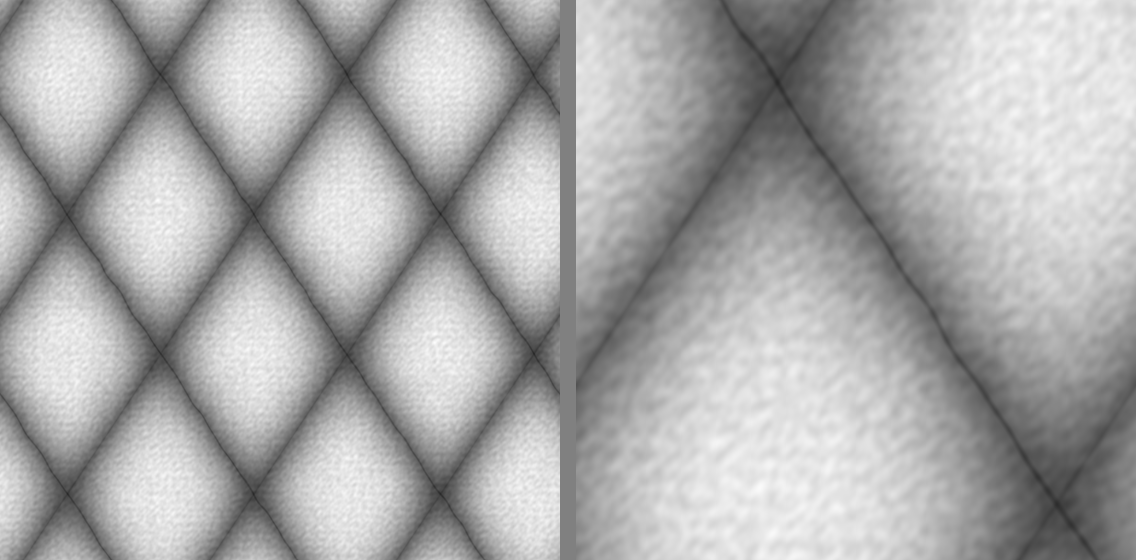
Left: the whole. Right: its middle third, enlarged.
This pattern is drawn by a three.js fragment shader. Its source:

```glsl
varying vec2 vUv;

const float TAU = 6.2831853;
const vec2 DIAMONDS = vec2(3.0, 2.0);      // repeats across and up
const vec2 CROSSING = vec2(0.86, 0.735);   // seam crossing within a repeat
const float SEAM_SPACING = 0.277;          // gap between parallel seams
const vec2 STITCHES = vec2(48.0, 72.0);    // knit columns and rows

vec2 gradientAt(vec2 cell, vec2 period) {
  vec2 c = mod(cell, period);
  float h = fract(sin(dot(c, vec2(127.1, 311.7))) * 43758.55);
  return vec2(cos(TAU * h), sin(TAU * h));
}

// Gradient noise that wraps after a whole number of cells
float gradientNoise(vec2 p, vec2 period) {
  vec2 i = floor(p);
  vec2 f = p - i;
  vec2 w = f * f * f * (f * (f * 6.0 - 15.0) + 10.0);
  vec2 e = vec2(1.0, 0.0);
  float a = dot(gradientAt(i, period), f);
  float b = dot(gradientAt(i + e.xy, period), f - e.xy);
  float c = dot(gradientAt(i + e.yx, period), f - e.yx);
  float d = dot(gradientAt(i + e.xx, period), f - e.xx);
  return mix(mix(a, b, w.x), mix(c, d, w.x), w.y);
}

float tiledNoise(vec2 uv, vec2 cells) {
  return gradientNoise(uv * cells, cells);
}

// Distance to both seam families: 0 on a seam, 0.5 midway
vec2 seamDistance(vec2 p) {
  vec2 diagonal = vec2(p.x + p.y, p.x - p.y);
  return abs(fract(diagonal + 0.5) - 0.5);
}

// Padded shading: bright on the cushion, darkest at the crossings
float cushionShade(vec2 seam, float top, float depth) {
  vec2 u = 1.0 - 2.0 * seam;
  vec2 g = u * u * u;
  return top - depth * (g.x + g.y - 0.79 * g.x * g.y);
}

// Chevron stitches in upright columns, one leg catching more light
float knit(vec2 uv, vec2 count) {
  vec2 q = uv * count;
  float x = fract(q.x) - 0.5;
  float leg = smoothstep(-0.15, 0.15, x);
  float strand = sin(TAU * (q.y + 0.8 * abs(x)));
  float groove = cos(TAU * x);
  return strand * mix(1.0, 0.55, leg) + 0.35 * groove;
}

// Fibres slanting up to the right
float slantedFibre(vec2 uv, vec2 cells) {
  return gradientNoise(vec2(uv.x + uv.y, uv.y - uv.x) * cells, cells);
}

float crease(float dist, float width) {
  return 1.0 - smoothstep(0.0, width, dist);
}

void main() {
  // Quilted diamonds with slightly uneven seams
  float wobble = 0.008 * tiledNoise(vUv, vec2(24.0));
  vec2 seam = seamDistance(vUv * DIAMONDS - CROSSING + wobble);
  float shade = cushionShade(seam, 0.905, 0.53);

  // Fabric relief
  float fabric = 0.017 * knit(vUv, STITCHES);
  fabric += 0.075 * slantedFibre(vUv, vec2(58.0, 104.0));
  fabric += 0.05 * tiledNoise(vUv, vec2(150.0, 130.0));
  fabric += 0.03 * tiledNoise(vUv, vec2(20.0, 18.0));
  shade += fabric * mix(0.65, 1.0, smoothstep(0.3, 0.8, shade));

  // Thin stitched creases
  shade -= 0.07 * crease(seam.x * SEAM_SPACING, 0.003);
  shade -= 0.03 * crease(seam.y * SEAM_SPACING, 0.003);

  gl_FragColor = vec4(vec3(clamp(shade, 0.0, 1.0)), 1.0);
}
```
